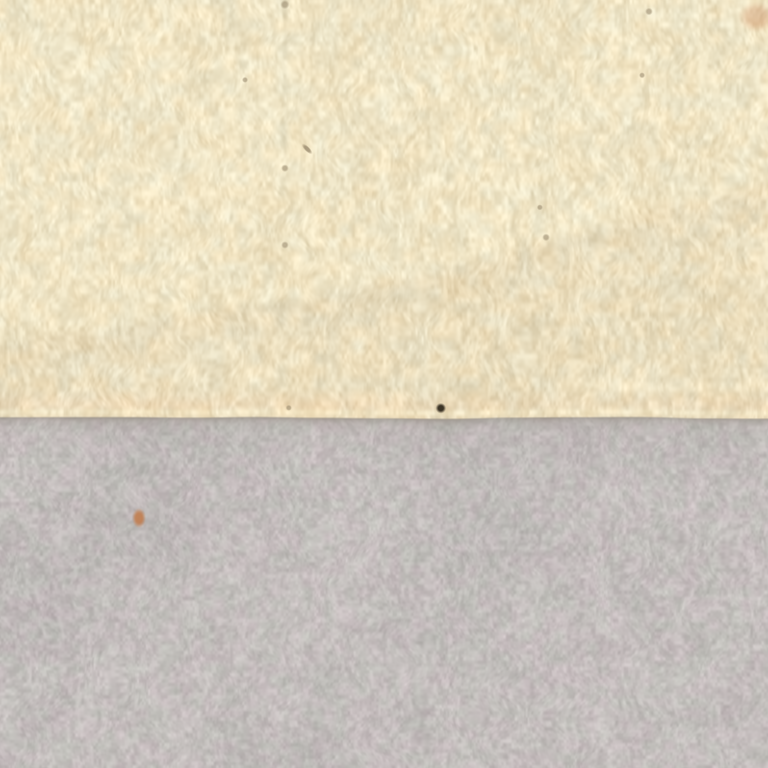
This texture is drawn by a WebGL 2 fragment shader. Its source:

```glsl
#version 300 es
precision highp float;
// Grainy cream paper with a soft crease, lying above a grey felt-like board.

uniform vec2 u_resolution;
out vec4 fragColor;

// Layout, in canvas units
const float EDGE_Y = 0.4555;
const float EDGE_WOBBLE = 0.003;
const float FIBRE_X = 0.371;

// Colours
const vec3 PAPER_LIGHT = vec3(0.940, 0.898, 0.775);
const vec3 PAPER_SHADE = vec3(0.908, 0.857, 0.732);
const vec3 PAPER_PEACH = vec3(0.930, 0.850, 0.715);
const vec3 PAPER_RIM = vec3(0.955, 0.905, 0.775);
const vec3 BOARD_LIGHT = vec3(0.768, 0.747, 0.740);
const vec3 BOARD_DARK = vec3(0.743, 0.723, 0.718);
const vec3 EDGE_SHADOW = vec3(0.600, 0.570, 0.530);
const vec3 INK = vec3(0.200, 0.170, 0.120);
const vec3 SPECK = vec3(0.600, 0.540, 0.430);
const vec3 RUST = vec3(0.760, 0.480, 0.290);

// Texture strength and scale
const float PAPER_GRAIN = 0.135;
const float BOARD_GRAIN = 0.120;
const vec2 PAPER_FREQ = vec2(165.0, 95.0);
const vec2 BOARD_FREQ = vec2(175.0, 140.0);

// Faint specks: x, y, radius
const int SPECK_COUNT = 9;
const vec3 SPECKS[SPECK_COUNT] = vec3[](
    vec3(0.371, 0.994, 0.006), vec3(0.371, 0.781, 0.005),
    vec3(0.371, 0.681, 0.005), vec3(0.319, 0.896, 0.004),
    vec3(0.836, 0.902, 0.004), vec3(0.711, 0.691, 0.005),
    vec3(0.703, 0.730, 0.004), vec3(0.376, 0.469, 0.004),
    vec3(0.845, 0.985, 0.005));

float hash(vec2 p) {
    vec3 q = fract(vec3(p.xyx) * 0.1031);
    q += dot(q, q.yzx + 33.33);
    return fract((q.x + q.y) * q.z);
}

float noise(vec2 p) {
    vec2 cell = floor(p);
    vec2 f = fract(p);
    f = f * f * (3.0 - 2.0 * f);
    float low = mix(hash(cell), hash(cell + vec2(1.0, 0.0)), f.x);
    float high = mix(hash(cell + vec2(0.0, 1.0)), hash(cell + 1.0), f.x);
    return mix(low, high, f.y);
}

// Signed grain: fibres, finer fibres and broad mottling
float grain(vec2 uv, vec2 freq) {
    float skew = 2.0 * noise(uv * 30.0 + 7.0);
    vec2 p = uv * freq + vec2(skew, 0.0);
    return 0.65 * noise(p) + 0.45 * noise(p * 1.73 + 41.0)
         + 0.25 * noise(p * 0.31 + 83.0) - 0.675;
}

// Soft elliptical spot, 1 at its centre
float spot(vec2 uv, vec2 centre, vec2 radius) {
    return 1.0 - smoothstep(0.4, 1.1, length((uv - centre) / radius));
}

vec3 paperColour(vec2 uv, float edgeY) {
    // Shading below the rising crease
    float creaseY = 0.55 + 0.11 * uv.x + 0.106 * uv.x * uv.x;
    creaseY += 0.012 * (noise(uv * 14.0) - 0.5);
    float below = creaseY - uv.y;
    float shade = smoothstep(-0.015, 0.012, below);
    shade *= 0.65 + 0.35 * exp(-max(below, 0.0) * 25.0);
    shade += 0.35 * (noise(uv * 6.0 + 19.0) - 0.5);
    vec3 col = mix(PAPER_LIGHT, PAPER_SHADE, clamp(shade, 0.0, 1.0));

    // Peach stain and pale rim along the lower edge
    float height = uv.y - edgeY;
    float stain = exp(-pow((height - 0.016) / 0.014, 2.0));
    col = mix(col, PAPER_PEACH, stain * (0.25 + 0.6 * noise(uv * vec2(9.0, 4.0))));
    col = mix(col, PAPER_RIM, 0.8 * exp(-pow((height - 0.007) / 0.004, 2.0)));
    float ridge = exp(-pow((uv.y - 0.497) / 0.007, 2.0));
    col += 0.03 * ridge * smoothstep(0.68, 0.82, uv.x);

    col += PAPER_GRAIN * grain(uv, PAPER_FREQ) * vec3(0.88, 1.0, 1.15);
    col += 0.03 * (noise(uv * 60.0 + 5.0) - 0.5) * vec3(1.0, 0.0, -1.0);

    // Faint vertical fibre, specks and marks
    float fibre = exp(-pow((uv.x - FIBRE_X) / 0.004, 2.0));
    col -= 0.03 * fibre * smoothstep(0.75, 0.82, uv.y);
    for (int i = 0; i < SPECK_COUNT; i++) {
        col = mix(col, SPECK, 0.6 * spot(uv, SPECKS[i].xy, vec2(SPECKS[i].z)));
    }
    vec2 d = uv - vec2(0.400, 0.806);
    vec2 slanted = vec2(d.x - d.y, d.x + d.y) * 0.7071;
    col = mix(col, SPECK, 0.8 * spot(slanted, vec2(0.0), vec2(0.009, 0.0035)));
    col = mix(col, RUST, 0.35 * spot(uv, vec2(0.985, 0.978), vec2(0.024, 0.020)));
    return mix(col, INK, 0.95 * spot(uv, vec2(0.574, 0.4685), vec2(0.0068)));
}

vec3 boardColour(vec2 uv, float edgeY) {
    float mottling = 0.6 * noise(uv * 5.0 + 31.0) + 0.4 * noise(uv * 17.0);
    vec3 col = mix(BOARD_DARK, BOARD_LIGHT, smoothstep(0.2, 0.75, mottling));
    col += BOARD_GRAIN * grain(uv + 3.0, BOARD_FREQ);
    col += 0.025 * (noise(uv * 70.0 + 11.0) - 0.5) * vec3(1.0, -0.5, 0.6);

    // Contact shadow under the paper
    float depth = max(edgeY - uv.y, 0.0);
    float shadow = 0.75 * exp(-depth / 0.005) + 0.15 * exp(-depth / 0.025);
    col = mix(col, EDGE_SHADOW, shadow * (0.65 + 0.5 * noise(uv * vec2(28.0, 8.0))));
    return mix(col, RUST, 0.85 * spot(uv, vec2(0.181, 0.3255), vec2(0.009, 0.013)));
}

void main() {
    vec2 uv = gl_FragCoord.xy / u_resolution;
    float edgeY = EDGE_Y + EDGE_WOBBLE * (noise(vec2(uv.x * 12.0, 2.0)) - 0.5);
    float softness = max(0.0018, 1.0 / u_resolution.y);
    float onPaper = smoothstep(-softness, softness, uv.y - edgeY);
    vec3 col = mix(boardColour(uv, edgeY), paperColour(uv, edgeY), onPaper);
    fragColor = vec4(clamp(col, 0.0, 1.0), 1.0);
}
```
